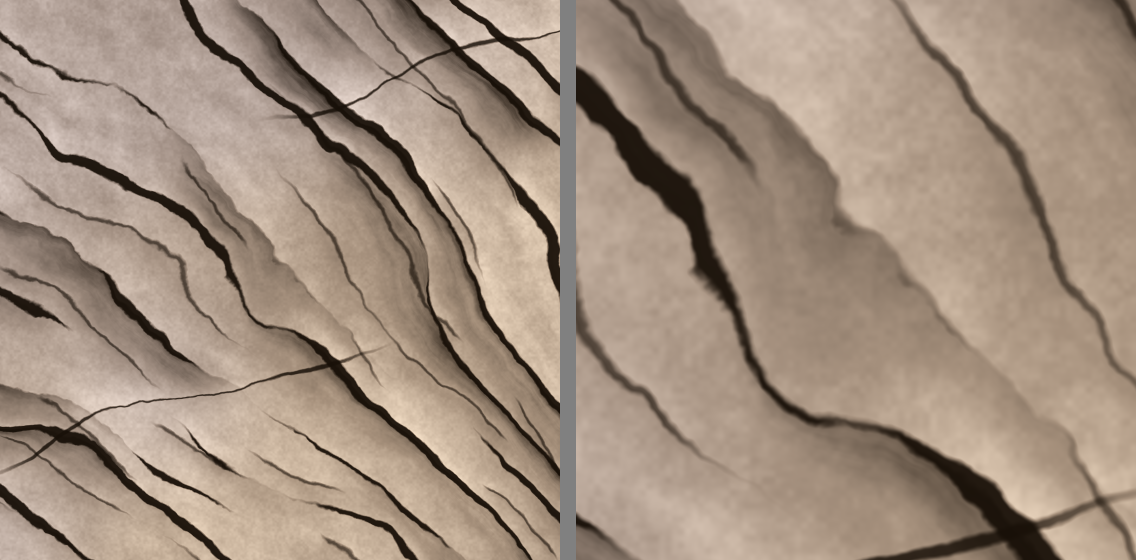
Left, the full canvas; right, a detail of the centre.
This texture is drawn by a three.js fragment shader. Its source:

```glsl
// Weathered layered rock: curved beds sweep from upper left to lower right.
// A warped bed coordinate places irregular seams, each with a dark crack,
// a soft shadow below it and a pale lip above; fbm adds relief and grain.
varying vec2 vUv;

const vec3 CREVICE = vec3(0.09, 0.06, 0.03);
const vec3 STONE = vec3(0.64, 0.57, 0.51);
const vec3 PALE = vec3(0.93, 0.87, 0.81);
const vec3 WARM_TINT = vec3(1.02, 0.995, 0.95);
const vec3 COOL_TINT = vec3(0.99, 0.99, 1.03);

const int SEAMS = 26;
const float BED_SLOPE = 0.55;
const float BED_CURVE = 0.4;
const float FOLD = 0.20;
const float JAGGED = 0.035;
const float CRACK_WIDTH = 0.0085;
const float HAIR_WIDTH = 0.0022;
const float SHADOW_REACH = 0.034;
const float LIP_REACH = 0.035;
const float EDGE = 0.0022;
const float BASE_TONE = 0.69;

float hash(vec2 p) {
  vec3 q = fract(vec3(p.xyx) * 0.1031);
  q += dot(q, q.yzx + 33.33);
  return fract((q.x + q.y) * q.z);
}

float noise(vec2 p) {
  vec2 i = floor(p), f = fract(p);
  f = f * f * (3.0 - 2.0 * f);
  return mix(mix(hash(i), hash(i + vec2(1.0, 0.0)), f.x),
             mix(hash(i + vec2(0.0, 1.0)), hash(i + 1.0), f.x), f.y);
}

float fbm(vec2 p) {
  float sum = 0.0, amp = 0.5;
  for (int i = 0; i < 5; i++) {
    sum += amp * noise(p);
    p = mat2(1.6, 1.2, -1.2, 1.6) * p + 17.3;
    amp *= 0.5;
  }
  return sum;
}

// Soft line of the given half width around zero distance
float line(float d, float width) {
  return 1.0 - smoothstep(max(width - EDGE, 0.0), width + EDGE, abs(d));
}

void main() {
  vec2 p = vUv;

  // Bed coordinates: across the layers and along them
  float jag = fbm(p * 19.0 + 50.0) - 0.5;
  float across = p.y + BED_SLOPE * p.x + BED_CURVE * p.x * p.x;
  across += FOLD * (noise(p * 2.7 + 11.0) - 0.5) + JAGGED * jag;
  across += 0.05 * (noise(p * 7.0 + 31.0) - 0.5);
  float along = p.x - 0.6 * p.y + 4.0;
  float steep = length(vec2(BED_SLOPE + 2.0 * BED_CURVE * p.x, 1.0));

  // Broad tone, streaks along the beds, embossed relief and grain
  float streak = fbm(vec2(along * 5.0, across * 32.0)) - 0.5;
  vec2 bump = p * 15.0 + 80.0;
  float relief = fbm(bump) - fbm(bump + vec2(0.22, 0.28));
  float tone = BASE_TONE + 0.22 * (fbm(p * 4.0 + 7.0) - 0.5);
  tone += 0.13 * streak + 0.17 * relief;
  tone += 0.05 * (noise(p * 150.0) - 0.5) + 0.04 * (noise(p * 260.0) - 0.5);

  // Seams: alternate wide cracks and broken hairlines
  float shade = 1.0, lip = 0.0;
  for (int i = 0; i < SEAMS; i++) {
    float id = float(i);
    float wide = 1.0 - mod(id, 2.0);
    float rank = (id + 0.9 * hash(vec2(id, 3.0))) / float(SEAMS);
    float level = 0.12 + 1.75 * pow(rank, 1.25);
    float sway = noise(vec2(along * 3.2, id * 13.7)) - 0.5;
    float d = (across - level - 0.10 * sway) / steep;

    float presence = noise(vec2(along * 4.5, id * 7.3 + 40.0));
    float open = smoothstep(0.28, 0.85, presence + 0.25 * jag);
    float hair = smoothstep(0.48, 0.62, presence);
    float width = mix(HAIR_WIDTH * hair, CRACK_WIDTH * open, wide);
    float strength = mix(0.65 * hair, smoothstep(0.0, 0.22, open), wide);
    float crack = line(d, width + 0.0006) * strength;

    float depth = mix(0.22 * hair, smoothstep(0.3, 0.8,
        noise(vec2(along * 3.0, id * 5.1 + 90.0))), wide);
    float reach = SHADOW_REACH * (0.5 + depth);
    float below = smoothstep(EDGE, -EDGE, d);
    float shadow = below * exp(min(d, 0.0) / reach) * depth;
    shadow *= clamp(0.66 + 1.3 * streak, 0.0, 1.0);

    shade *= (1.0 - 0.93 * crack) * (1.0 - shadow);
    lip += (1.0 - below) * exp(-max(d, 0.0) / LIP_REACH)
         * mix(0.25 * hair, open, wide);
  }
  tone += 0.13 * min(lip, 1.2);

  // Two thin joints rise across the beds
  for (int j = 0; j < 2; j++) {
    float k = float(j);
    float rise = 0.19 + 0.46 * k + 0.30 * p.x;
    float bend = 0.07 * (noise(vec2(p.x * 5.0, 60.0 + 9.0 * k)) - 0.5);
    float d = p.y - rise - bend - 0.018 * jag;
    float span = smoothstep(0.5 * k - 0.05, 0.5 * k + 0.08, p.x)
               * (1.0 - smoothstep(0.58 + 0.5 * k, 0.72 + 0.5 * k, p.x));
    float gap = 0.0045 * noise(vec2(p.x * 9.0, 20.0 + k));
    shade *= 1.0 - 0.8 * span * line(d, gap);
    tone += 0.07 * span * smoothstep(0.0, 0.004, d) * exp(-max(d, 0.0) / 0.025);
  }

  // Tone to stone colours, warmer towards the lower right
  tone = clamp(tone * shade, 0.0, 0.9);
  vec3 color = mix(CREVICE, STONE, smoothstep(0.0, 1.0, tone / 0.57) * 0.3
             + 0.7 * min(tone / 0.57, 1.0));
  color = mix(color, PALE, clamp((tone - 0.57) / 0.3, 0.0, 1.0));
  float warmth = smoothstep(-0.6, 0.6, p.x - p.y + 0.6 * (noise(p * 3.5) - 0.5));
  gl_FragColor = vec4(color * mix(COOL_TINT, WARM_TINT, warmth), 1.0);
}
```
